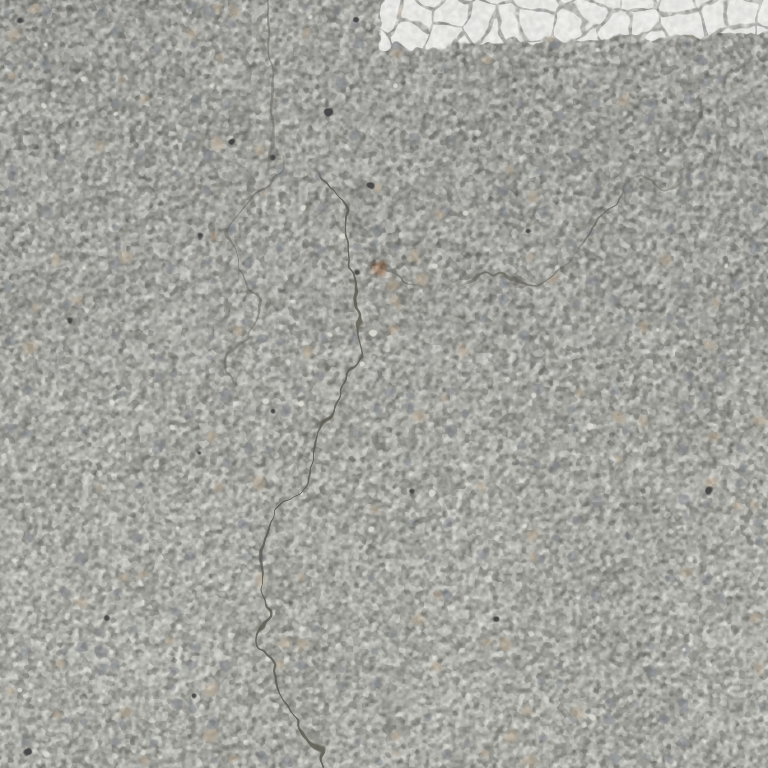
Write a WebGL 2 fragment shader that draws this texture.

```glsl
#version 300 es
precision highp float;
// Weathered grey asphalt with fine grain, wandering cracks and a strip of flaking white paint.

uniform vec2 u_resolution;
out vec4 fragColor;

const vec3 ASPHALT_TOP = vec3(0.622, 0.622, 0.604);
const vec3 ASPHALT_BOTTOM = vec3(0.662, 0.662, 0.642);
const vec3 CRACK_COLOR = vec3(0.36, 0.36, 0.32);
const vec3 PAINT_COLOR = vec3(0.90, 0.90, 0.89);
const vec3 TAN_STONE = vec3(0.72, 0.66, 0.56);
const vec3 BLUE_STONE = vec3(0.49, 0.51, 0.54);
const vec3 PALE_STONE = vec3(0.88, 0.88, 0.85);
const vec3 DARK_STONE = vec3(0.22, 0.22, 0.23);
const vec3 RUST_COLOR = vec3(0.56, 0.43, 0.33);
const float GRAIN_SCALE = 165.0;
const float GRAIN_CONTRAST = 0.20;
const float FINE_SCALE = 230.0;
const float FINE_CONTRAST = 0.13;
const float RELIEF_CONTRAST = 0.13;
const float CRACK_WIDTH = 0.0017;
const float CHIP_SCALE = 25.0;
const vec2 PAINT_CORNER = vec2(0.497, 0.939);
const vec2 RUST_SPOT = vec2(0.494, 0.649);

vec2 hash2(vec2 p) {
    vec3 q = fract(p.xyx * vec3(0.1031, 0.1030, 0.0973));
    q += dot(q, q.yzx + 33.33);
    return fract((q.xx + q.yz) * q.zy);
}

float noise(vec2 p) {
    vec2 i = floor(p), f = fract(p);
    f = f * f * (3.0 - 2.0 * f);
    float low = mix(hash2(i).x, hash2(i + vec2(1, 0)).x, f.x);
    float high = mix(hash2(i + vec2(0, 1)).x, hash2(i + vec2(1, 1)).x, f.x);
    return mix(low, high, f.y);
}

// x: softly blended tone of the nearby cells, y: gap between the two nearest centres
vec2 cells(vec2 p) {
    vec2 i = floor(p), f = fract(p);
    float tone = 0.0, total = 0.0, near = 9.0, second = 9.0;
    for (int y = -1; y <= 1; y++)
    for (int x = -1; x <= 1; x++) {
        vec2 g = vec2(x, y);
        vec2 h = hash2(i + g + 17.0);
        float d = length(g + h - f);
        float w = exp(-9.0 * d * d);
        tone += w * hash2(i + g + 71.0).y;
        total += w;
        second = min(second, max(near, d));
        near = min(near, d);
    }
    return vec2(tone / total, second - near);
}

// Mask of sparse irregular stones, at most one in each grid cell
float stones(vec2 p, float scale, float chance, float radius, float seed) {
    vec2 q = p * scale, id = floor(q);
    vec2 pick = hash2(id + seed);
    vec2 center = 0.3 + 0.4 * hash2(id + seed + 31.0);
    float size = radius * mix(0.55, 1.0, pick.y);
    float d = length(fract(q) - center) / scale;
    d += (noise(p * 150.0 + seed) - 0.5) * size * 0.9;
    float edge = 0.7 / u_resolution.y + size * 0.2;
    return step(pick.x, chance) * (1.0 - smoothstep(size - edge, size + edge, d));
}

float span(float a, float b, float v) {
    return smoothstep(a - 0.015, a + 0.015, v) * (1.0 - smoothstep(b - 0.015, b + 0.015, v));
}

float line(float offset, float width) {
    float edge = 0.8 / u_resolution.y;
    return 1.0 - smoothstep(max(width - edge, 0.0), width + edge, abs(offset));
}

// Each crack is a layered sine path, roughened by noise
float cracks(vec2 p) {
    float jitter = (noise(p * 30.0) - 0.5) * 0.024 + (noise(p * 95.0) - 0.5) * 0.007;
    float width = CRACK_WIDTH * (0.4 + 1.1 * noise(p * 55.0 + 9.0));
    float trunk = 0.405 + 0.065 * sin(8.27 * (p.y - 0.41)) + 0.008 * sin(37.0 * p.y);
    float stem = 0.352 + 0.004 * sin(30.0 * p.y);
    float branch = 0.315 + 0.016 * sin(35.0 * (p.y - 0.555)) + 0.03 * smoothstep(0.7, 0.78, p.y);
    float side = 0.635 + 0.13 * smoothstep(0.68, 0.86, p.x) + 0.006 * sin(41.0 * p.x);
    float mask = 0.85 * line(p.x - trunk + jitter, width) * span(-0.1, 0.775, p.y);
    mask = max(mask, 0.45 * line(p.x - stem + jitter * 0.5, width) * span(0.78, 1.1, p.y));
    mask = max(mask, 0.45 * line(p.x - branch + jitter, width) * span(0.50, 0.79, p.y));
    float fade = smoothstep(0.25, 0.65, noise(p * 14.0 + 5.0));
    return max(mask, 0.6 * fade * line(p.y - side + jitter, width) * span(0.50, 0.93, p.x));
}

void main() {
    vec2 p = gl_FragCoord.xy / u_resolution;

    // Broad tone and grain with a slight raking light
    float patches = noise(p * 5.0) + 0.5 * noise(p * 13.0) - 0.75;
    vec3 color = mix(ASPHALT_BOTTOM, ASPHALT_TOP, smoothstep(0.1, 0.9, p.y)) + 0.025 * patches;
    float grain = GRAIN_CONTRAST * (cells(p * GRAIN_SCALE).x - 0.5);
    grain += FINE_CONTRAST * (noise(p * FINE_SCALE) - 0.5);
    vec2 r = p * 150.0;
    grain += RELIEF_CONTRAST * (noise(r) - noise(r + vec2(-0.5, 0.6)));
    color += grain;

    // Scattered aggregate
    color = mix(color, BLUE_STONE, 0.5 * stones(p, 42.0, 0.13, 0.0075, 3.0));
    color = mix(color, TAN_STONE, 0.45 * stones(p, 34.0, 0.08, 0.0085, 47.0));
    color = mix(color, PALE_STONE, 0.85 * stones(p, 24.0, 0.06, 0.0042, 83.0));
    color = mix(color, DARK_STONE, 0.85 * stones(p, 18.0, 0.065, 0.0052, 129.0));

    // Cracks and a rusty spot
    color = mix(color, CRACK_COLOR, cracks(p));
    float rust = 1.0 - smoothstep(0.004, 0.014, length(p - RUST_SPOT) + 0.008 * (noise(p * 120.0) - 0.5));
    color = mix(color, RUST_COLOR + grain, 0.7 * rust);

    // Flaking paint, split into chips
    vec2 warped = p + 0.012 * vec2(noise(p * 45.0), noise(p * 45.0 + 60.0));
    float gap = cells(warped * CHIP_SCALE).y;
    float ragged = 0.012 * (noise(p * 60.0) - 0.5) + 0.006 * (noise(p * 140.0) - 0.5);
    vec2 inside = p - PAINT_CORNER - vec2(0.0, 0.036 * (p.x - PAINT_CORNER.x)) + ragged;
    float paint = smoothstep(-0.0015, 0.0015, min(inside.x, inside.y));
    float chip = smoothstep(0.04, 0.14, gap + 0.12 * (noise(p * 110.0) - 0.5));
    color = mix(color, PAINT_COLOR + 0.25 * grain, paint * mix(0.25, 1.0, chip));

    fragColor = vec4(clamp(color, 0.0, 1.0), 1.0);
}
```
